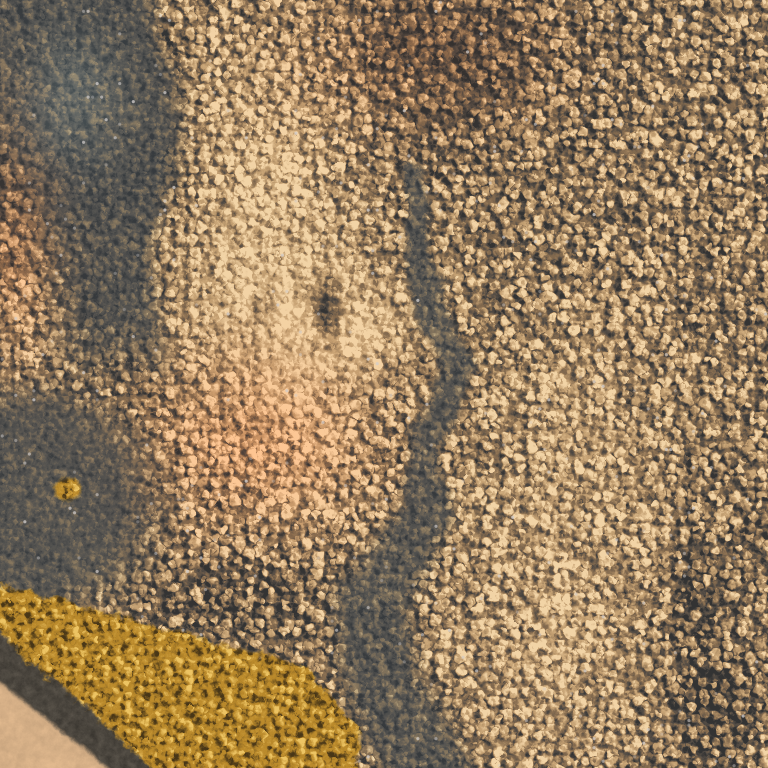
A Shadertoy shader for this texture:

```glsl
vec2 hash2(vec2 p) {
    vec3 q = fract(p.xyx * vec3(0.1031, 0.103, 0.0973));
    q += dot(q, q.yzx + 33.33);
    return fract((q.xx + q.yz) * q.zy);
}

float gradientNoise(vec2 p) {
    vec2 i = floor(p), f = fract(p), u = f * f * (3.0 - 2.0 * f);
    float a = dot(hash2(i) * 2.0 - 1.0, f);
    float b = dot(hash2(i + vec2(1, 0)) * 2.0 - 1.0, f - vec2(1, 0));
    float c = dot(hash2(i + vec2(0, 1)) * 2.0 - 1.0, f - vec2(0, 1));
    float d = dot(hash2(i + 1.0) * 2.0 - 1.0, f - 1.0);
    return mix(mix(a, b, u.x), mix(c, d, u.x), u.y);
}

float fbm(vec2 p) {
    float sum = 0.0, amp = 0.6;
    for (int i = 0; i < 4; i++) {
        sum += amp * gradientNoise(p);
        p = mat2(1.6, 1.2, -1.2, 1.6) * p + 7.3;
        amp *= 0.6;
    }
    return sum;
}

float blob(vec2 p, float x, float y, float w, float h) {
    vec2 q = (p - vec2(x, y)) / vec2(w, h);
    return exp(-dot(q, q));
}

// Scattered clumps: x = coverage, y = cast shadow, z = lit tone
vec3 tufts(vec2 p) {
    p += 0.45 * vec2(gradientNoise(p * 1.9), gradientNoise(p * 1.9 + 19.0));
    vec3 result = vec3(0);
    for (int j = -1; j <= 1; j++)
    for (int i = -1; i <= 1; i++) {
        vec2 id = floor(p) + vec2(i, j);
        vec2 q = p - id - 0.1 - 0.8 * hash2(id), seed = hash2(id + 71.0);
        float size = 0.3 + 0.32 * seed.x;
        float cover = 1.0 - smoothstep(size * 0.6, size * 1.1, length(q));
        float shadow = 1.0 - smoothstep(size * 0.4, size * 1.2, length(q + vec2(0.42, 0.26)));
        if (cover > result.x) result.xz = vec2(cover, seed.y + dot(q, vec2(0.8, 0.5)));
        result.y = max(result.y, shadow);
    }
    return result;
}

// Shaded gully winding down the slope
float gully(vec2 p) {
    vec3 path[8] = vec3[8](vec3(0.54, 0.78, 0.012), vec3(0.555, 0.6, 0.02),
        vec3(0.6, 0.52, 0.018), vec3(0.55, 0.42, 0.022), vec3(0.555, 0.33, 0.032),
        vec3(0.48, 0.21, 0.045), vec3(0.5, 0.1, 0.05), vec3(0.56, 0.0, 0.05));
    float mask = 0.0;
    for (int i = 0; i < 7; i++) {
        vec2 a = path[i].xy, ab = path[i + 1].xy - a;
        float t = clamp(dot(p - a, ab) / dot(ab, ab), 0.0, 1.0);
        float width = mix(path[i].z, path[i + 1].z, t);
        mask = max(mask, 1.0 - smoothstep(width * 0.5, width * 1.5, length(p - a - ab * t)));
    }
    return mask;
}

vec3 dryPalette(float t) {
    vec3 c = mix(vec3(0.2, 0.2, 0.2), vec3(0.33, 0.3, 0.27), smoothstep(0.0, 0.25, t));
    c = mix(c, vec3(0.52, 0.42, 0.31), smoothstep(0.2, 0.45, t));
    c = mix(c, vec3(0.77, 0.63, 0.45), smoothstep(0.42, 0.68, t));
    return mix(c, vec3(0.95, 0.83, 0.65), smoothstep(0.65, 0.92, t));
}

void mainImage(out vec4 fragColor, in vec2 fragCoord) {
    vec2 uv = fragCoord / iResolution.xy;
    vec2 p = uv + 0.025 * vec2(fbm(uv * 14.0), fbm(uv * 14.0 + 31.0));
    float fine = fbm(uv * 95.0), broad = fbm(uv * 11.0 + 5.0);

    // Large shaded hollows
    float edge = 0.225 + 0.018 * sin(p.y * 17.0);
    float hollow = (1.0 - smoothstep(edge - 0.035, edge + 0.015, p.x)) * smoothstep(0.47, 0.6, p.y);
    hollow *= 1.0 - 0.9 * min(1.0, blob(p, 0.03, 0.59, 0.06, 0.1) + 0.6 * blob(p, 0.0, 0.75, 0.04, 0.13));
    float bank = smoothstep(0.3, 0.75, blob(p, 0.04, 0.35, 0.2, 0.18));
    float ravine = gully(p);

    // Sunlit mounds and darker scrub
    float ground = 0.4 + 0.2 * broad;
    ground += 0.3 * blob(p, 0.35, 0.79, 0.11, 0.18) + 0.34 * blob(p, 0.37, 0.58, 0.14, 0.14);
    ground += 0.2 * blob(p, 0.36, 0.38, 0.14, 0.12) + 0.15 * blob(p, 0.02, 0.6, 0.07, 0.1);
    ground += 0.26 * blob(p, 0.73, 0.18, 0.12, 0.2) + 0.16 * blob(p, 0.76, 0.46, 0.14, 0.16);
    ground -= 0.16 * blob(p, 0.58, 0.93, 0.14, 0.12) + 0.18 * blob(p, 0.31, 0.22, 0.13, 0.06);
    ground -= 0.25 * blob(p, 0.92, 0.09, 0.06, 0.12) + 0.2 * blob(p, 0.9, 0.28, 0.02, 0.1);
    ground = mix(ground, 0.2 + 0.1 * broad, max(max(hollow, 0.8 * bank), 0.85 * ravine));

    // Tufts with shadows falling to the lower left
    vec3 clump = tufts(uv * 66.0), sprig = tufts(uv * 118.0 + 40.0);
    float density = 1.0 - max(max(0.72 * hollow, 0.85 * bank), 0.65 * ravine);
    density *= 1.0 - 0.45 * blob(p, 0.39, 0.57, 0.13, 0.1) - 0.3 * blob(p, 0.58, 0.93, 0.14, 0.12);
    float tone = ground - 0.3 * density * clump.y;
    tone = mix(tone, 0.32 + 0.58 * ground + 0.3 * clump.z, clump.x * density);
    tone += (0.26 * sprig.x * sprig.z - 0.16 * sprig.y) * (0.35 + 0.65 * density) + 0.3 * fine;

    // Pit beside a pale grassy ring
    tone += 0.2 * blob(p, 0.475, 0.57, 0.045, 0.055);
    tone -= 0.6 * blob(p, 0.427, 0.595, 0.019, 0.035) + 0.25 * blob(p, 0.34, 0.6, 0.015, 0.03);
    vec3 color = dryPalette(tone);

    // Rusty and cool casts
    float rust = blob(p, 0.33, 0.42, 0.15, 0.11) + blob(p, 0.02, 0.7, 0.06, 0.16) + 0.7 * blob(p, 0.56, 0.93, 0.16, 0.1);
    color *= mix(vec3(1), vec3(1.05, 0.93, 0.88), min(rust, 1.0));
    color = mix(color, color * vec3(0.95, 1.03, 1.1) + 0.02, max(hollow, max(bank, ravine)));
    color += vec3(0.07, 0.09, 0.09) * blob(p, 0.09, 0.87, 0.07, 0.09);

    // Pale stones
    vec2 stoneCell = floor(uv * 170.0), stone = hash2(stoneCell + 13.0);
    float pebble = 1.0 - smoothstep(0.2, 0.5, length(fract(uv * 170.0) - 0.5));
    color = mix(color, vec3(0.82, 0.8, 0.79), pebble * step(0.988, stone.x) * (0.3 + 0.5 * stone.y));

    // Dark verge and sandy track
    float slope = uv.y + 0.8 * uv.x + 0.012 * broad;
    float verge = 1.0 - smoothstep(0.165, 0.19, slope);
    color = mix(color, vec3(0.29, 0.27, 0.24) * (1.0 + 0.5 * fine), verge);
    float track = 1.0 - smoothstep(0.105, 0.117, slope + 0.008 * fine);
    color = mix(color, vec3(0.84, 0.69, 0.53) * (1.0 + 0.12 * fine + 0.1 * broad), track);

    // Golden hedge and one lone bush
    float top = 0.24 - 0.27 * uv.x - max(uv.x - 0.4, 0.0);
    float hedge = min(min(top - uv.y, 0.75 * (uv.y + 0.88 * uv.x - 0.175)), 0.468 - uv.x);
    float bush = 0.017 - length((uv - vec2(0.088, 0.363)) * vec2(1.0, 1.15));
    float leafy = smoothstep(-0.004, 0.004, max(hedge + 0.022 * fbm(uv * 45.0), bush + 0.006 * fine));
    vec3 leaf = tufts(uv * 75.0 + 9.0);
    float glow = 0.4 + 0.4 * leaf.x * leaf.z - 0.25 * leaf.y + 0.16 * sprig.x + 0.5 * fine;
    vec3 gold = mix(vec3(0.28, 0.21, 0.09), vec3(0.73, 0.54, 0.17), smoothstep(0.05, 0.5, glow));
    gold = mix(gold, vec3(0.93, 0.77, 0.39), smoothstep(0.5, 0.95, glow));
    color = mix(color, gold, leafy);

    fragColor = vec4(clamp(color, 0.0, 1.0), 1.0);
}
```
